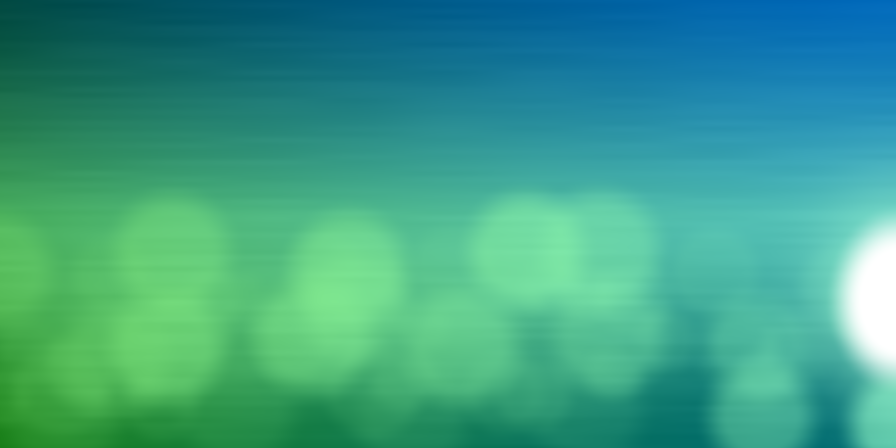
Reproduce this background procedurally as a WebGL 2 fragment shader.

```glsl
#version 300 es
precision highp float;
// Out-of-focus lights over a blue and green haze: a vertical blend of three
// horizontal colour ramps, rows of soft translucent discs laid out by stride,
// faint scattered blobs and level streaks, and a white glare at the right edge.

uniform vec2 u_resolution;
out vec4 fragColor;

float hash(vec2 p) {
    return fract(sin(dot(p, vec2(127.1, 311.7))) * 43758.5453);
}

float noise(vec2 p) {
    vec2 cell = floor(p);
    vec2 f = fract(p);
    f = f * f * (3.0 - 2.0 * f);
    float low = mix(hash(cell), hash(cell + vec2(1.0, 0.0)), f.x);
    float high = mix(hash(cell + vec2(0.0, 1.0)), hash(cell + 1.0), f.x);
    return mix(low, high, f.y);
}

// Sky, horizon and ground ramps; u runs from 0 (left) to 1 (right).
vec3 backdrop(float u, float y) {
    float side = 1.0 - pow(1.0 - u, 1.4);
    vec3 sky = mix(vec3(0.0, 0.28, 0.25), vec3(0.0, 0.41, 0.73), side);
    vec3 horizon = mix(vec3(0.27, 0.67, 0.36), vec3(0.32, 0.75, 0.73), side);
    vec3 ground = mix(vec3(0.10, 0.50, 0.10), vec3(0.0, 0.42, 0.45), side);
    float descent = pow(clamp((1.0 - y) / 0.48, 0.0, 1.0), 1.2);
    vec3 color = mix(sky, horizon, descent);
    return mix(color, ground, 1.0 - smoothstep(0.0, 0.54, y));
}

// Combined coverage of evenly spaced discs whose heights alternate by sway.
// The opacity changes by growth from one disc to the next.
float discRow(vec2 p, vec2 start, vec2 stride, int count, float sway,
              float radius, float opacity, float growth) {
    float clear = 1.0;
    for (int i = 0; i < count; i++) {
        float n = float(i);
        vec2 center = start + stride * n + vec2(0.0, sway * mod(n, 2.0));
        float size = radius * (0.95 + 0.1 * hash(vec2(n, radius)));
        float d = length(p - center);
        float disc = 1.0 - smoothstep(size - 0.05, size + 0.03, d);
        float core = 0.8 + 0.2 * exp(-d * d / (size * size));
        clear *= 1.0 - disc * core * (opacity + growth * n);
    }
    return 1.0 - clear;
}

// Faint blobs scattered along the band of lights.
float scatteredBlobs(vec2 p) {
    float clear = 1.0;
    for (int i = 0; i < 28; i++) {
        float n = float(i);
        vec2 center = vec2(2.0 * fract(n * 0.618), 0.10 + 0.34 * hash(vec2(n, 3.0)));
        float size = mix(0.05, 0.11, hash(vec2(n, 7.0)));
        clear *= 1.0 - 0.1 * (1.0 - smoothstep(size - 0.03, size + 0.02, length(p - center)));
    }
    return 1.0 - clear;
}

void main() {
    // The canvas spans 2 by 1 units.
    vec2 p = gl_FragCoord.xy / u_resolution * vec2(2.0, 1.0);
    float u = p.x * 0.5;
    vec3 color = backdrop(u, p.y);
    vec3 glow = mix(vec3(0.50, 0.90, 0.44), vec3(0.58, 1.0, 0.80), u);

    // Diffuse light behind the discs, fading out to the right.
    float band = exp(-pow((p.y - 0.30) / 0.18, 2.0));
    band *= smoothstep(-0.2, 0.3, p.x) * (1.0 - 0.85 * smoothstep(1.05, 1.6, p.x));
    color = mix(color, glow, 0.38 * band);
    color = mix(color, glow, scatteredBlobs(p));

    // Upper, middle, lower, diagonal and corner rows of lights.
    float upper = discRow(p, vec2(-0.01, 0.395), vec2(0.395, 0.002), 4, 0.038, 0.13, 0.34, 0.07);
    float middle = discRow(p, vec2(0.37, 0.225), vec2(0.33, 0.0), 5, 0.025, 0.13, 0.48, -0.06);
    float lower = discRow(p, vec2(0.14, 0.07), vec2(0.39, 0.0), 4, 0.02, 0.13, 0.14, -0.01);
    float diagonal = discRow(p, vec2(0.25, 0.19), vec2(0.545, 0.125), 3, 0.0, 0.135, 0.26, 0.07);
    float corner = discRow(p, vec2(1.70, 0.07), vec2(0.32, -0.02), 2, 0.0, 0.125, 0.42, 0.2);
    color = mix(color, glow, upper);
    color = mix(color, glow, middle);
    color = mix(color, glow, lower);
    color = mix(color, glow, diagonal);
    color = mix(color, glow, corner);

    // Thin level streaks.
    color += 0.022 * (noise(p * vec2(5.0, 80.0)) - 0.5);

    // White glare with a pale green halo.
    float d = length((p - vec2(2.01, 0.33)) * vec2(1.0, 0.78));
    color = mix(color, vec3(0.68, 1.0, 0.84), 0.85 * exp(-d * d / 0.026));
    color = mix(color, vec3(1.0), 1.0 - smoothstep(0.085, 0.17, d));

    fragColor = vec4(color, 1.0);
}
```
